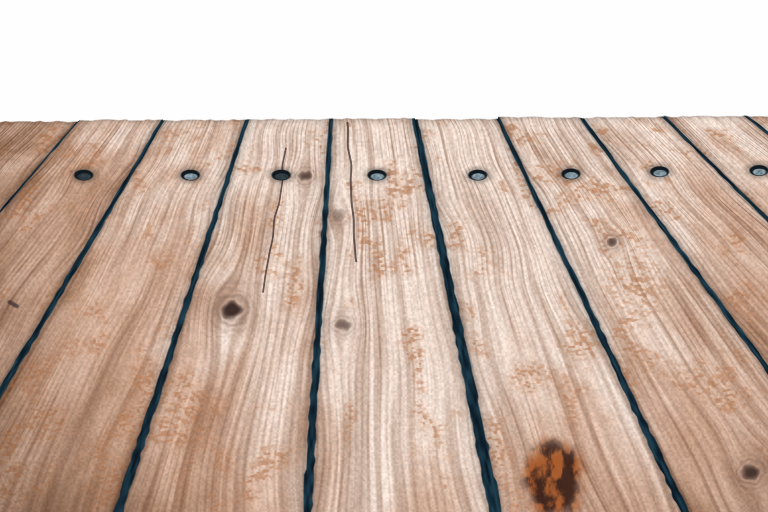
Give the GLSL for this texture, as a Shadertoy shader.

```glsl
const float DECK_TOP = 0.766;

float hash(vec2 p) {
    p = fract(p * vec2(0.1031, 0.1137));
    p += dot(p, p.yx + 33.33);
    return fract((p.x + p.y) * p.x * 7.31 + p.y * 5.17);
}

float noise(vec2 p) {
    vec2 i = floor(p), f = fract(p);
    f = f * f * (3.0 - 2.0 * f);
    return mix(mix(hash(i), hash(i + vec2(1, 0)), f.x),
               mix(hash(i + vec2(0, 1)), hash(i + 1.0), f.x), f.y);
}

float fbm(vec2 p) {
    float sum = 0.0, amp = 0.53;
    for (int i = 0; i < 4; i++) {
        sum += amp * noise(p);
        p = p * 2.03 + 17.1;
        amp *= 0.5;
    }
    return sum;
}

// Perspective: x holds the left edge of plank zero, y the plank width
vec2 plankFrame(float y) {
    return mix(vec2(0.6465, 0.164), vec2(0.5996, 0.369), 1.0 - y / DECK_TOP);
}

float ellipse(vec2 p, vec2 center, vec2 radius, float soft) {
    return 1.0 - smoothstep(1.0 - soft, 1.0 + soft, length((p - center) / radius));
}

float crack(vec2 p, vec2 a, vec2 b, float width) {
    vec2 ab = b - a;
    float h = clamp(dot(p - a, ab) / dot(ab, ab), 0.0, 1.0);
    float wobble = 0.006 * (noise(vec2(p.y * 28.0, a.x * 50.0)) - 0.5);
    float d = length(p - a - ab * h + vec2(wobble, 0));
    return 1.0 - smoothstep(width * 0.3, width + 0.001, d);
}

// Weathered tint, brown at the borders and bleached near the middle
vec3 woodTint(vec2 p, vec2 board, float id) {
    vec2 q = (p - vec2(0.88, 0.47)) / vec2(0.68, 0.62);
    float tone = 0.16 + 0.75 * exp(-dot(q, q)) + 0.12 * (hash(vec2(id + 9.0, 4.0)) - 0.5);
    tone += 0.85 * (fbm(board * vec2(3.0, 1.6) + id * 7.0) - 0.5);
    tone += 0.18 * smoothstep(0.5, DECK_TOP, p.y);
    vec3 col = mix(vec3(0.61, 0.46, 0.36), vec3(0.78, 0.65, 0.57), smoothstep(0.0, 0.45, tone));
    return mix(col, vec3(0.90, 0.84, 0.80), smoothstep(0.35, 0.85, tone));
}

vec3 addScrews(vec3 col, vec2 p) {
    float offsets[8] = float[8](0.53, 0.61, 0.53, 0.5, 0.52, 0.47, 0.39, 0.42);
    for (int i = 0; i < 8; i++) {
        float k = float(i) - 3.0;
        float y = 0.658 + 0.009 * smoothstep(1.0, 4.0, k);
        vec2 frame = plankFrame(y);
        vec2 c = vec2(frame.x + (k + offsets[i]) * frame.y, y);
        float shine = (i == 0 || i == 2) ? 0.25 : 0.9;
        col *= 1.0 - 0.25 * ellipse(p, c, vec2(0.026, 0.016), 0.4);
        col = mix(col, vec3(0.07, 0.10, 0.12), ellipse(p, c, vec2(0.0185, 0.0105), 0.14));
        vec3 steel = vec3(0.56, 0.64, 0.68) * (0.75 + 0.4 * noise(p * 230.0));
        col = mix(col, steel, shine * ellipse(p, c - vec2(-0.001, 0.003), vec2(0.013, 0.0065), 0.2));
    }
    return col;
}

void mainImage(out vec4 fragColor, in vec2 fragCoord) {
    vec2 p = fragCoord / iResolution.y;
    float px = 1.0 / iResolution.y;
    vec2 frame = plankFrame(min(p.y, DECK_TOP + 0.02));
    float u = (p.x - frame.x) / frame.y, id = floor(u);
    vec2 board = vec2(u, 1.2 / frame.y);

    // Knots: center, radius, darkness; the grain spreads around them
    vec4 knots[6] = vec4[6](
        vec4(0.453, 0.395, 0.021, 0.9), vec4(0.670, 0.365, 0.014, 0.5),
        vec4(1.465, 0.078, 0.017, 0.8), vec4(0.664, 0.580, 0.014, 0.25),
        vec4(1.195, 0.527, 0.010, 0.6), vec4(0.596, 0.656, 0.012, 0.65));
    float bend = 0.0, core = 0.0, halo = 0.0, rings = 0.0;
    for (int i = 0; i < 6; i++) {
        vec2 d = (p - knots[i].xy) / knots[i].z;
        float r = length(d * vec2(1.0, 1.15)) + 0.5 * (noise(d * 1.5 + float(i) * 9.0) - 0.5);
        float near = exp(-dot(d * vec2(0.42, 0.25), d * vec2(0.42, 0.25)));
        bend -= d.x * knots[i].z / frame.y * near * 0.85;
        core = max(core, knots[i].w * (1.0 - smoothstep(0.45, 1.1, r)));
        halo = max(halo, knots[i].w * exp(-r * r * 0.22));
        rings += knots[i].w * (0.5 + 0.5 * sin(r * 9.0)) * exp(-r * r * 0.3);
    }

    // Grain lines running along each board
    float g = u + bend + 0.10 * (noise(vec2(u * 2.0 + id * 5.0, board.y * 1.7)) - 0.5);
    float broad = noise(vec2(g * 30.0 + id * 13.0, board.y * 0.9));
    float fine = noise(vec2(g * 78.0, board.y * 3.0 + id * 3.0));
    float year = 0.5 + 0.5 * sin(g * 150.0 + 4.0 * noise(vec2(g * 7.0, board.y)));
    float wear = smoothstep(0.25, 0.7, fbm(board * vec2(2.5, 1.3) + 31.0 + id));
    float lines = 0.45 * smoothstep(0.35, 0.9, broad) + 0.35 * fine + 0.35 * year * year * wear;
    vec3 col = woodTint(p, board, id);
    col *= mix(vec3(1.07), vec3(0.72, 0.63, 0.57), clamp(lines * 0.85, 0.0, 1.0));

    // Rubbed orange patches and scattered fibres
    float rub = smoothstep(0.55, 0.75, fbm(board * vec2(4.5, 3.0) + id * 11.0 + 60.0));
    rub = max(rub, 0.8 * ellipse(p, vec2(1.24, 0.44), vec2(0.06, 0.08), 0.7));
    float fibre = noise(vec2(p.x * 130.0 + p.y * 60.0, p.y * 210.0 - p.x * 40.0));
    col = mix(col, vec3(0.68, 0.46, 0.32), rub * (0.15 + 0.5 * smoothstep(0.4, 0.8, fibre)));
    col *= 0.94 + 0.13 * noise(p * 260.0);

    // Knots, burn and splits
    col = mix(col, vec3(0.58, 0.43, 0.36), 0.45 * halo);
    col *= 1.0 - 0.3 * clamp(rings, 0.0, 1.0);
    col = mix(col, vec3(0.20, 0.14, 0.13), core);
    vec2 scorch = p + 0.03 * (vec2(fbm(p * 30.0), fbm(p * 30.0 + 9.0)) - 0.5);
    float burn = ellipse(scorch, vec2(1.083, 0.062), vec2(0.058, 0.072), 0.3);
    vec3 char = mix(vec3(0.62, 0.32, 0.14), vec3(0.20, 0.10, 0.07), smoothstep(0.35, 0.65, fbm(p * vec2(55.0, 38.0))));
    col = mix(col, char, burn * 0.9);
    float split = max(crack(p, vec2(0.678, 0.76), vec2(0.697, 0.49), 0.0022),
                      crack(p, vec2(0.560, 0.71), vec2(0.515, 0.43), 0.0018));
    split = max(split, crack(p, vec2(0.018, 0.410), vec2(0.033, 0.402), 0.005));
    col = mix(col, vec3(0.24, 0.19, 0.19), 0.75 * split);
    col = addScrews(col, p);

    // Dark teal gaps with rough, shaded board edges
    float seam = floor(u + 0.5);
    float halfGap = seam == 1.0 ? 0.034 : (seam < -2.5 ? 0.012 : 0.023);
    halfGap += 0.012 * (noise(vec2(p.y * 70.0, seam * 8.0 + step(seam, u))) - 0.5);
    float edge = (abs(u - seam) - halfGap) * frame.y;
    col *= 1.0 - 0.28 * exp(-max(edge, 0.0) * 130.0);
    vec3 teal = mix(vec3(0.04, 0.09, 0.13), vec3(0.13, 0.25, 0.31), noise(vec2(u * 60.0, p.y * 45.0)));
    col = mix(teal, col, smoothstep(-px, px, edge));

    // Corner shading, then the bright backdrop beyond the far edge
    vec2 v = (p - vec2(0.85, 0.5)) / vec2(1.0, 0.8);
    col *= 1.03 - 0.24 * smoothstep(0.4, 1.3, dot(v, v));
    float rim = DECK_TOP - 0.003 + 0.006 * p.x + 0.003 * (hash(vec2(id + 20.0, 2.0)) - 0.5);
    rim += 0.003 * (noise(vec2(p.x * 90.0, 1.0)) - 0.5);
    col *= 1.0 - 0.22 * exp(-abs(rim - p.y) * 220.0);
    col = mix(col, vec3(0.995), smoothstep(-px, px, p.y - rim));
    fragColor = vec4(clamp(col, 0.0, 1.0), 1.0);
}
```
